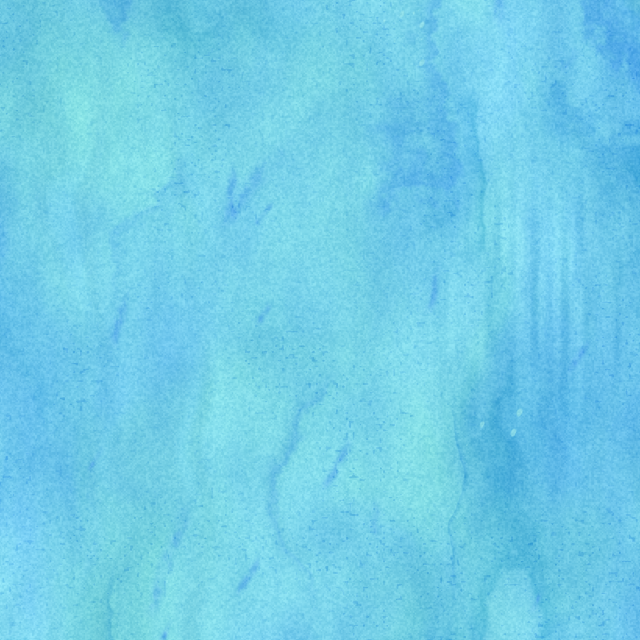
Give the GLSL for this texture, as a WebGL 2 fragment shader.

```glsl
#version 300 es
precision highp float;
// Watercolour wash in cyan, aqua and sky blue on fine-grained paper.
// Warped noise makes the clouds of pigment, noise contours the tide lines;
// hashed loops scatter brush strokes and bare flecks over them.

uniform vec2 u_resolution;
out vec4 fragColor;

float hash(vec2 p) {
  vec3 q = fract(p.xyx * 0.1031);
  q += dot(q, q.yzx + 33.33);
  return fract((q.x + q.y) * q.z);
}

float noise(vec2 p) {
  vec2 i = floor(p), f = fract(p);
  f = f * f * f * (f * (f * 6.0 - 15.0) + 10.0);
  return mix(mix(hash(i), hash(i + vec2(1, 0)), f.x),
             mix(hash(i + vec2(0, 1)), hash(i + vec2(1, 1)), f.x), f.y);
}

// Layered noise, rotated per octave, centred on zero
float fbm(vec2 p, int octaves) {
  float sum = 0.0, amp = 0.5, total = 0.0;
  for (int i = 0; i < octaves; i++) {
    sum += amp * (noise(p) - 0.5);
    total += amp;
    amp *= 0.5;
    p = mat2(1.6, 1.2, -1.2, 1.6) * p + 19.7;
  }
  return sum / total;
}

// Pigment gathered at a noise contour: soft outside, fading inwards
float tideLine(vec2 p, float ragged, float fade) {
  float e = fbm(p, 2) + ragged;
  return smoothstep(-0.022, 0.016, e) * exp(-max(e, 0.0) * fade);
}

// Tapered soft stroke from a to b
float stroke(vec2 p, vec2 a, vec2 b, float width) {
  vec2 ab = b - a;
  float t = clamp(dot(p - a, ab) / dot(ab, ab), 0.0, 1.0);
  float d = length(p - a - ab * t) / width;
  return exp(-d * d) * smoothstep(0.0, 0.3, t) * smoothstep(1.0, 0.6, t);
}

void main() {
  vec2 p = gl_FragCoord.xy / u_resolution.y;
  vec2 warp = vec2(fbm(p * 3.0 + 4.1, 3), fbm(p * 3.0 + 27.3, 3));
  vec2 q = p + 0.28 * warp;
  float ragged = 0.06 * fbm(p * 50.0, 3);

  // Broad clouds: lightness and the drift between aqua and blue
  float tone = 4.4 * fbm(q * vec2(5.0, 2.8) + 8.0, 4) + 2.0 * fbm(p * vec2(24, 11), 3);
  float hue = 4.8 * fbm(q * vec2(4.4, 2.4) + 51.0, 4) + 1.2 * fbm(q * vec2(19, 6), 3);
  vec3 col = vec3(0.463, 0.816, 0.912)
           + tone * vec3(0.044, 0.040, 0.012)
           + hue * vec3(-0.004, -0.012, 0.025);

  // Tide lines running mostly downwards, each broken up by a mask
  for (int i = 0; i < 3; i++) {
    float k = float(i);
    vec2 s = q * vec2(4.2, 1.5) + vec2(13.0, 7.0) * k + 2.6;
    float line = tideLine(s, ragged, 18.0 + 8.0 * k);
    float mask = smoothstep(-0.02, 0.22, fbm(p * 4.0 + 31.0 * k + 5.0, 2));
    vec3 tint = mix(vec3(0.13, 0.08, 0.05), vec3(0.12, 0.12, 0.01), 0.5 * k);
    col -= tint * line * mask;
  }

  // Dry vertical bristle marks inside a soft patch, fainter ones elsewhere
  vec2 patchPos = (p - vec2(0.83, 0.54)) / vec2(0.14, 0.18);
  float patchMask = exp(-dot(patchPos, patchPos));
  float bristle = noise(vec2(p.x * 85.0 + 0.6 * warp.y, p.y * 6.0)) - 0.5;
  col += patchMask * bristle * vec3(0.15, 0.11, 0.06);
  float faint = noise(vec2(q.x * 40.0, q.y * 3.0) + 70.0) - 0.5;
  col += 0.04 * faint * smoothstep(-0.1, 0.2, warp.x);

  // Slanted blue strokes, thin and broken, a few of them long and pale
  float breakup = smoothstep(-0.2, 0.2, fbm(p * vec2(90, 45), 2));
  for (int i = 0; i < 16; i++) {
    vec2 id = vec2(float(i) * 3.0 + 1.0, 17.0);
    vec2 a = vec2(hash(id), hash(id + 5.3));
    float size = hash(id + 9.1);
    float angle = 1.2 + 0.7 * (hash(id + 2.7) - 0.5);
    float len = 0.05 + 0.24 * size * size * size;
    vec2 b = a + len * vec2(cos(angle), sin(angle));
    float ink = stroke(p + 0.04 * warp + 0.15 * ragged, a, b, 0.002 + 0.04 * len);
    float strength = mix(0.6, 0.3, size) * mix(0.25, 1.0, breakup);
    col = mix(col, vec3(0.24, 0.56, 0.90), ink * strength);
  }

  // Bare paper flecks in two loose clusters
  for (int i = 0; i < 12; i++) {
    vec2 id = vec2(float(i) * 2.0 + 3.0, 41.0);
    vec2 centre = i < 8 ? vec2(0.63, 0.93) : vec2(0.76, 0.31);
    vec2 c = centre + 0.11 * (vec2(hash(id), hash(id + 7.7)) - 0.5);
    vec2 d = (p - c) * mat2(1.0, -0.4, 0.2, 0.6);
    float r = 0.0015 + 0.0025 * hash(id + 3.1);
    float fleck = smoothstep(r + 0.0015, r - 0.0015, length(d) + 0.1 * ragged);
    col = mix(col, vec3(0.60, 0.90, 0.92), 0.7 * fleck);
  }

  // Paper tooth, and pigment granules settled more densely in patches
  float tooth = 0.9 * (noise(p * 410.0) - 0.5) + 0.7 * (noise(p.yx * 230.0 + 9.0) - 0.5);
  float density = 0.8 + 1.2 * smoothstep(0.1, -0.2, fbm(p * 7.0 + 63.0, 2));
  float granules = smoothstep(0.78, 0.98, noise(p * vec2(190, 220) + 37.0));
  col += tooth * vec3(0.092, 0.066, 0.042);
  col -= density * granules * vec3(0.050, 0.042, 0.012);

  fragColor = vec4(clamp(col, 0.0, 1.0), 1.0);
}
```
